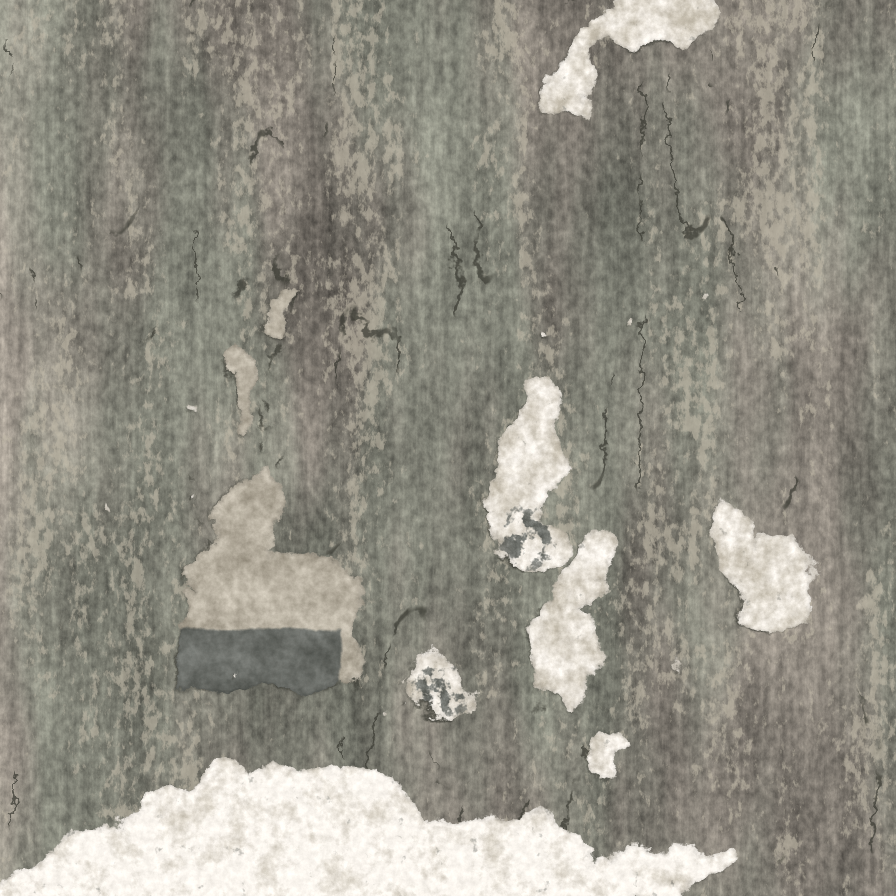
Give the GLSL for this texture, as a three.js fragment shader.

```glsl
varying vec2 vUv;

const vec3 PALE_FLECK = vec3(0.76, 0.73, 0.66);
const vec3 TAN_COAT = vec3(0.72, 0.69, 0.63);
const vec3 GREY_PLASTER = vec3(0.77, 0.74, 0.68);
const vec3 WHITE_PLASTER = vec3(0.99, 0.97, 0.94);
const vec3 SLATE = vec3(0.41, 0.42, 0.40);
const vec3 SHADOW = vec3(0.24, 0.24, 0.21);

vec2 hash2(vec2 p) {
  vec3 q = fract(p.xyx * vec3(0.1031, 0.1030, 0.0973));
  q += dot(q, q.yzx + 33.33);
  return fract((q.xx + q.yz) * q.zy);
}

float cornerSlope(vec2 cell, vec2 offset) {
  float angle = 6.2832 * hash2(cell).x;
  return dot(vec2(cos(angle), sin(angle)), offset);
}

float gradientNoise(vec2 p) {
  vec2 i = floor(p), f = fract(p);
  vec2 u = f * f * f * (f * (f * 6.0 - 15.0) + 10.0);
  vec2 e = vec2(1.0, 0.0);
  float low = mix(cornerSlope(i, f), cornerSlope(i + e, f - e), u.x);
  float high = mix(cornerSlope(i + e.yx, f - e.yx), cornerSlope(i + 1.0, f - 1.0), u.x);
  return mix(low, high, u.y);
}

float fbm(vec2 p) {
  float sum = 0.0, amplitude = 1.0;
  for (int i = 0; i < 4; i++) {
    sum += amplitude * gradientNoise(p + 50.0);
    p = mat2(1.98, 0.1, -0.1, 1.98) * p + 17.3;
    amplitude *= 0.6;
  }
  return sum;
}

// Capsule whose radius changes from ra to rb
float taper(vec2 p, vec2 a, vec2 b, float ra, float rb) {
  vec2 ab = b - a;
  float t = clamp(dot(p - a, ab) / dot(ab, ab), 0.0, 1.0);
  return length(p - a - ab * t) - mix(ra, rb, t);
}

float box(vec2 p, vec2 center, vec2 halfSize) {
  vec2 q = abs(p - center) - halfSize;
  return length(max(q, 0.0)) + min(max(q.x, q.y), 0.0);
}

// Small chips strewn over the rectangle lo..hi
float scatter(vec2 p, float seed, vec2 lo, vec2 hi, vec2 size) {
  float d = 1.0;
  for (int i = 0; i < 12; i++) {
    vec2 h = hash2(vec2(float(i) * 7.0 + 3.0, seed));
    vec2 q = (p - mix(lo, hi, h)) / size;
    d = min(d, (length(q) - 0.3 - h.y) * min(size.x, size.y));
  }
  return d;
}

float cover(float d, float softness) {
  return 1.0 - smoothstep(-softness, softness, d);
}

// Bare plaster: the broad foot of the wall, then the isolated losses
float plasterDistance(vec2 p) {
  float d = taper(p, vec2(0.26, 0.03), vec2(0.38, 0.04), 0.11, 0.11);
  d = min(d, taper(p, vec2(0.04, -0.07), vec2(0.20, 0.01), 0.09, 0.10));
  d = min(d, taper(p, vec2(0.48, 0.0), vec2(0.58, 0.01), 0.08, 0.085));
  d = min(d, taper(p, vec2(0.67, 0.01), vec2(0.81, 0.04), 0.035, 0.016));
  d = min(d, taper(p, vec2(0.63, 0.90), vec2(0.66, 0.955), 0.026, 0.014));
  d = min(d, taper(p, vec2(0.67, 0.975), vec2(0.76, 0.985), 0.018, 0.036));
  d = min(d, taper(p, vec2(0.605, 0.56), vec2(0.585, 0.46), 0.018, 0.040));
  d = min(d, taper(p, vec2(0.58, 0.41), vec2(0.60, 0.39), 0.032, 0.030));
  d = min(d, taper(p, vec2(0.667, 0.385), vec2(0.62, 0.32), 0.024, 0.018));
  d = min(d, taper(p, vec2(0.635, 0.28), vec2(0.63, 0.25), 0.042, 0.038));
  d = min(d, taper(p, vec2(0.815, 0.41), vec2(0.83, 0.35), 0.030, 0.024));
  d = min(d, taper(p, vec2(0.87, 0.36), vec2(0.865, 0.335), 0.040, 0.042));
  d = min(d, taper(p, vec2(0.48, 0.24), vec2(0.51, 0.22), 0.030, 0.020));
  d = min(d, taper(p, vec2(0.68, 0.165), vec2(0.68, 0.145), 0.018, 0.012));
  return min(d, scatter(p, 5.0, vec2(0.1, 0.05), vec2(0.9, 0.7), vec2(0.003, 0.004)));
}

// Tan undercoat with a straighter lower edge
float undercoatDistance(vec2 p) {
  float d = box(p, vec2(0.30, 0.285), vec2(0.103, 0.052));
  d = min(d, taper(p, vec2(0.25, 0.34), vec2(0.355, 0.34), 0.045, 0.047));
  d = min(d, taper(p, vec2(0.29, 0.45), vec2(0.26, 0.38), 0.026, 0.035));
  d = min(d, taper(p, vec2(0.27, 0.60), vec2(0.275, 0.53), 0.015, 0.007));
  return min(d, taper(p, vec2(0.322, 0.67), vec2(0.305, 0.635), 0.006, 0.013));
}

// Painted wall: rain streaks, mottling, grain and worn flecks
vec3 paintedWall(vec2 p) {
  float streak = fbm(p * vec2(8.0, 1.0));
  float tone = 0.478 + 0.12 * streak + 0.10 * fbm(p * vec2(9.0, 5.0) + 9.0);
  tone += 0.07 * fbm(p * vec2(110.0, 7.0)) + 0.12 * fbm(p * vec2(105.0, 75.0));
  tone += 0.13 * (1.0 - smoothstep(0.0, 0.12, p.x));
  float warmth = smoothstep(-0.4, 0.4, fbm(p * vec2(5.0, 1.2) + 31.0));
  vec3 color = tone * mix(vec3(1.0, 1.01, 0.92), vec3(1.05, 1.0, 0.93), warmth);
  float wear = fbm(p * vec2(100.0, 60.0) + 5.0) + fbm(p * vec2(11.0, 1.8) + 4.0);
  wear += 0.5 * fbm(p * vec2(22.0, 14.0));
  return mix(color, PALE_FLECK, 0.6 * smoothstep(0.2, 0.8, wear));
}

// Hairline cracks, broken along their length, mostly upright
float cracks(vec2 p) {
  vec2 q = p + 0.009 * fbm(p * 45.0);
  float line = 1.0 - smoothstep(0.005, 0.024, abs(gradientNoise(q * vec2(14.0, 4.0) + 2.0)));
  float broken = gradientNoise(p * vec2(6.0, 5.0) + 12.0) + 0.3 * gradientNoise(p * 40.0);
  return line * smoothstep(0.2, 0.3, broken);
}

// Lays a coat over the wall with a crisp, uneven rim
vec3 layer(vec3 base, vec3 coat, float d, float shadeD, float unevenness) {
  base = mix(base, SHADOW, clamp(0.5 + unevenness, 0.1, 0.9) * cover(shadeD, 0.003));
  coat *= 1.0 - 0.1 * smoothstep(-0.006, 0.0, d);
  return mix(base, coat, cover(d, 0.0013));
}

void main() {
  vec2 p = vUv;
  vec2 ragged = vec2(gradientNoise(p * 22.0), gradientNoise(p * 22.0 + 70.0));
  vec2 crumbled = vec2(fbm(p * 70.0), fbm(p * 70.0 + 30.0));
  vec2 q = p + 0.026 * ragged + 0.006 * crumbled;
  vec2 lightShift = vec2(0.002, 0.002);
  float rough = fbm(p * 28.0), grit = fbm(p * 100.0 + 3.0);

  vec3 color = mix(paintedWall(p), SHADOW, 0.75 * cracks(p));
  float gouge = scatter(q, 21.0, vec2(0.17, 0.42), vec2(0.34, 0.72), vec2(0.0028, 0.011));
  color = mix(color, SHADOW, 0.75 * cover(gouge, 0.0015));

  // Undercoat with its slate band
  vec3 undercoat = TAN_COAT + 0.13 * rough + 0.09 * grit;
  float band = cover(box(mix(p, q, 0.25), vec2(0.28, 0.26), vec2(0.10, 0.036)), 0.002);
  undercoat = mix(undercoat, SLATE + 0.10 * rough + 0.06 * grit, band);
  float under = undercoatDistance(q);
  color = layer(color, undercoat, under, undercoatDistance(q + lightShift), rough);

  // Bare plaster, whitest at the foot, pitted in two places
  float d = plasterDistance(q);
  float foot = smoothstep(0.22, 0.05, p.y);
  float whiteness = 0.55 + 0.45 * foot + 0.8 * rough + 0.2 * grit;
  vec3 plaster = mix(GREY_PLASTER, WHITE_PLASTER, clamp(whiteness, 0.0, 1.0)) + 0.07 * grit;
  float pitZone = cover(min(length(p - vec2(0.59, 0.40)), length(p - vec2(0.49, 0.23))) - 0.035, 0.02);
  float pits = smoothstep(0.5, 0.85, fbm(p * 50.0 + 8.0) + 0.65 * pitZone);
  plaster = mix(plaster, SLATE + 0.15 * grit, pits * mix(0.4, 0.95, pitZone));
  color = layer(color, plaster, d, plasterDistance(q + lightShift), rough);

  gl_FragColor = vec4(clamp(color, 0.0, 1.0), 1.0);
}
```
